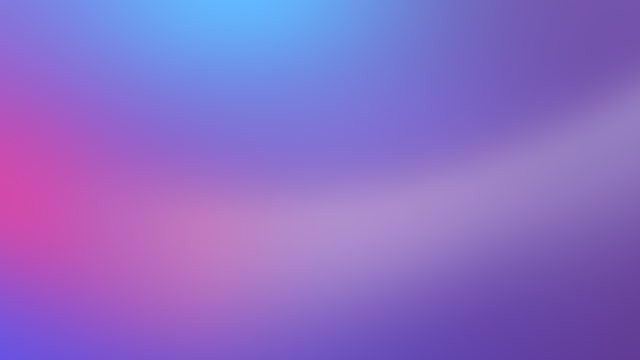
Give the GLSL for this background, as a Shadertoy shader.

```glsl
// Soft violet gradient with a blue glow, a pink glow and a curved lilac ribbon.

const vec3 INDIGO   = vec3(0.36, 0.33, 0.91);
const vec3 PLUM     = vec3(0.38, 0.23, 0.58);
const vec3 IRIS     = vec3(0.50, 0.43, 0.86);
const vec3 GRAPE    = vec3(0.455, 0.325, 0.67);
const vec3 VIOLET   = vec3(0.53, 0.43, 0.84);
const vec3 SKY      = vec3(0.38, 0.73, 1.00);
const vec3 PINK     = vec3(0.82, 0.29, 0.67);
const vec3 ROSE     = vec3(0.79, 0.47, 0.73);
const vec3 LILAC    = vec3(0.70, 0.57, 0.81);
const vec3 LAVENDER = vec3(0.59, 0.50, 0.76);

// Bell-shaped falloff of an elliptical glow; slant shears it vertically.
float glow(vec2 uv, vec2 center, vec2 radius, float slant) {
    vec2 d = uv - center;
    d.y += slant * d.x;
    d /= radius;
    return exp(-dot(d, d));
}

// Gradient between the four corner colours.
vec3 cornerGradient(vec2 uv) {
    vec3 bottom = mix(INDIGO, PLUM, uv.x);
    vec3 top = mix(IRIS, GRAPE, smoothstep(0.0, 0.9, uv.x));
    return mix(bottom, top, uv.y);
}

// Coverage of the rising ribbon, crisper above its spine than below.
float ribbonMask(vec2 uv) {
    float bend = uv.x - 0.35;
    float offset = uv.y - (0.36 + 0.75 * bend * bend);
    float across = smoothstep(0.3, 0.75, uv.x);
    float above = mix(0.17, 0.125, across);
    float below = mix(0.31, 0.25, across) + 0.05 * smoothstep(0.75, 1.0, uv.x);
    float d = offset / (offset > 0.0 ? above : below);
    return exp(-d * d) * smoothstep(0.0, 0.35, uv.x);
}

// Ribbon colour from rose on the left to lavender on the right.
vec3 ribbonColor(float x) {
    vec3 warm = mix(ROSE, LILAC, smoothstep(0.22, 0.55, x));
    return mix(warm, LAVENDER, smoothstep(0.5, 0.95, x));
}

void mainImage(out vec4 fragColor, in vec2 fragCoord) {
    vec2 uv = fragCoord / iResolution.xy;

    // Backdrop and its central haze
    vec3 color = cornerGradient(uv);
    color = mix(color, VIOLET, 0.75 * glow(uv, vec2(0.53, 0.66), vec2(0.30, 0.22), 0.0));

    // Light sources on the top and left edges
    color = mix(color, SKY, glow(uv, vec2(0.37, 1.05), vec2(0.29, 0.31), 0.0));
    float pinkHeight = mix(0.30, 0.36, smoothstep(0.36, 0.56, uv.y));
    color = mix(color, PINK, glow(uv, vec2(0.0, 0.46), vec2(0.28, pinkHeight), 0.6));

    // Ribbon
    color = mix(color, ribbonColor(uv.x), 0.95 * ribbonMask(uv));

    fragColor = vec4(color, 1.0);
}
```
